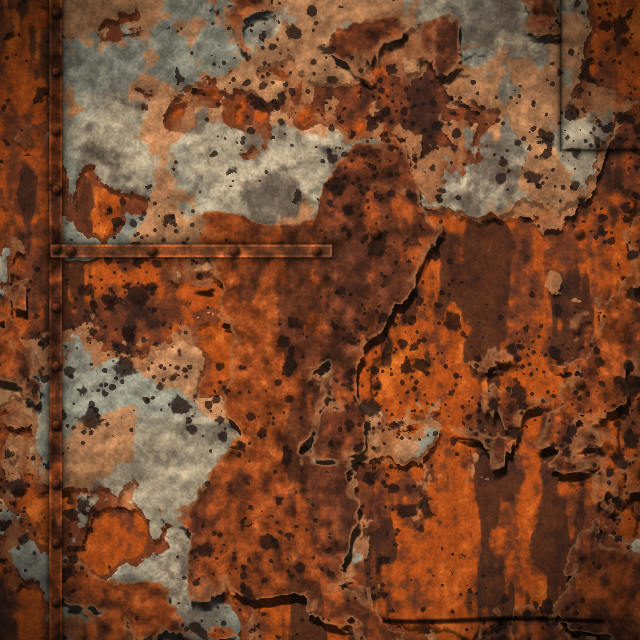
Write a Shadertoy shader that draws this texture.

```glsl
// Weathered steel wall: rusty plates, peeling grey paint, riveted straps and pits.
const vec3 SOOT = vec3(.13, .085, .07);
const vec3 DARK = vec3(.24, .145, .11);
const vec3 BROWN = vec3(.43, .22, .13);
const vec3 ORANGE = vec3(.65, .29, .10);
const vec3 BRIGHT = vec3(.80, .41, .15);
const vec3 TAN = vec3(.66, .44, .28);
const vec3 TAUPE = vec3(.42, .36, .30);
const vec3 PALE = vec3(.62, .56, .46);
const vec3 COOL = vec3(.47, .48, .43);
const vec2 TO_LIGHT = vec2(-.003, .011);
const float RIVET = .0068;
const float GRAIN = .3;

float hash(vec2 p) {
  vec3 q = fract(p.xyx * .1031);
  q += dot(q, q.yzx + 33.33);
  return fract((q.x + q.y) * q.z);
}
float noise(vec2 p) {
  vec2 i = floor(p), f = fract(p);
  f = f * f * (3. - 2. * f);
  return mix(mix(hash(i), hash(i + vec2(1, 0)), f.x),
             mix(hash(i + vec2(0, 1)), hash(i + vec2(1, 1)), f.x), f.y);
}
// Layered noise centred on zero
float fbm(vec2 p) {
  float sum = 0., amp = .45;
  for (int i = 0; i < 6; i++) {
    sum += amp * (noise(p) - .5);
    p = mat2(.8, .6, -.6, .8) * p * 2.03 + 17.3;
    amp *= .55;
  }
  return sum;
}
// Vertical run marks centred on zero
float streaks(vec2 p) {
  return .5 * noise(p * vec2(17, 2)) + .3 * noise(p * vec2(46, 5)) + .2 * noise(p * vec2(120, 16)) - .5;
}
// Cellular noise: distance to the nearest point, cell id
vec2 cells(vec2 p) {
  vec2 best = vec2(9, 0);
  for (int i = 0; i < 9; i++) {
    vec2 c = floor(p) + vec2(i % 3, i / 3) - 1.;
    float d = length(c + vec2(hash(c), hash(c + 71.7)) - p);
    if (d < best.x) best = vec2(d, hash(c + 31.1));
  }
  return best;
}
vec2 sway(vec2 p) {
  return .012 * sin(p.yx * vec2(23, 19) + 2. * sin(p * vec2(31, 37)));
}
float zone(vec2 p, float x, float y, float w, float h) {
  vec2 s = 1. - smoothstep(-.04, .04, abs(p - vec2(x, y)) - vec2(w, h));
  return s.x * s.y;
}
float box(vec2 p, vec2 centre, vec2 size) {
  vec2 d = abs(p - centre) - size;
  return length(max(d, 0.)) + min(max(d.x, d.y), 0.);
}
// Paint thickness: zones of cover broken up by noise
float paintLevel(vec2 p) {
  vec2 q = p + sway(p);
  float cover = .58 * zone(q, .3, .82, .21, .22) + .38 * zone(q, .72, .85, .22, .18)
    + .4 * zone(q, .21, .26, .12, .27) + .32 * zone(q, .47, .46, .08, .13) - .22 * zone(q, .79, .34, .21, .32);
  return cover - .23 + 1.7 * fbm(q * 6.) + .5 * fbm(p * 28. + 9.);
}
// Thick rusted sheet with ragged ledges
float crustLevel(vec2 p) {
  vec2 q = p + sway(p);
  return .25 * zone(q, .45, .32, .14, .34) + .24 * zone(q, .58, .74, .06, .22) - .23 + 1.7 * fbm(q * 5. + 31.);
}
void strap(inout vec3 col, vec2 p, vec2 centre, vec2 size, vec3 metal) {
  float d = box(p, centre, size);
  col *= 1. - .6 * exp(-max(d, 0.) * 130.);
  metal *= .85 + .35 * smoothstep(-.005, -.002, d);
  col = mix(col, metal, 1. - smoothstep(-.001, .001, d));
}
void rivet(inout vec3 col, vec2 p, float x, float y) {
  vec2 v = (p - vec2(x, y)) / RIVET;
  col *= .35 + .65 * smoothstep(.8, 1.7, length(v - vec2(.2, -.35)));
  vec3 dome = BROWN * (.72 + .6 * dot(v, vec2(-.5, .7)));
  col = mix(col, dome, 1. - smoothstep(.75, 1.1, length(v)));
}
void mainImage(out vec4 fragColor, in vec2 fragCoord) {
  vec2 p = fragCoord / iResolution.xy;
  float broad = fbm(p * 5. + 3.), fine = fbm(p * 55.), run = streaks(p + .3 * sway(p));
  // Bare rust, hotter on the right-hand plate
  float edge = box(p, vec2(.785, .36), vec2(.205, .325)) + .12 * fbm(p * 9. + 5.);
  float plate = 1. - smoothstep(-.003, .003, edge);
  float heat = .42 + .17 * plate + 1.1 * broad + .65 * run + .55 * fine;
  vec3 rust = mix(DARK, BROWN, smoothstep(.2, .42, heat));
  rust = mix(rust, ORANGE, smoothstep(.42, .6, heat));
  rust = mix(rust, BRIGHT, smoothstep(.66, .95, heat));
  float stain = streaks(p + 4.) + .9 * fbm(p * 13. + 8.);
  rust = mix(rust, DARK, .8 * smoothstep(.08, .18, stain));
  vec3 col = rust * (1. - .65 * plate * smoothstep(-.014, 0., edge) * smoothstep(-.1, .05, broad));
  // Primer and paint with cast shadows and lit edges
  float level = paintLevel(p), above = paintLevel(p + TO_LIGHT);
  float primer = smoothstep(-.07, -.04, level), paint = smoothstep(.05, .08, level);
  float curl = smoothstep(-.08, .12, fbm(p * 8. + 50.));
  col *= 1. - .65 * curl * (1. - primer) * smoothstep(-.06, .02, above);
  col = mix(col, mix(TAN, BROWN, smoothstep(-.05, .15, broad + .5 * run)), .85 * primer);
  float tone = fbm(p * 9. + 20.) + .35 * run + .4 * fine;
  vec3 coat = mix(TAUPE, PALE, smoothstep(-.12, .1, tone));
  coat = mix(coat, COOL, .7 * smoothstep(-.08, .08, fbm(p * 4. + 60.) + .1 - .2 * p.x));
  coat = mix(coat, TAN, .85 * smoothstep(.06, .1, fbm(p * 7. + 80.) + .2 * run));
  col *= 1. - .35 * (1. - paint) * primer * smoothstep(.05, .12, above);
  col = mix(col, coat, paint) * (1. + .22 * paint * clamp((level - above) * 6., -1., 1.));
  // Lifted crust
  float crust = crustLevel(p), onCrust = smoothstep(0., .025, crust);
  col *= 1. - .75 * (1. - onCrust) * smoothstep(0., .04, crustLevel(p + 1.4 * TO_LIGHT));
  vec3 sheet = mix(rust, BROWN, .45) * (.95 + .9 * fine);
  col = mix(col, mix(TAN, sheet, .4 + .6 * smoothstep(.02, .07, crust)), onCrust);
  // Clustered pits of three sizes
  float cluster = fbm(p * 5. + 90.);
  for (float i = 0.; i < 3.; i++) {
    vec2 c = cells(p * 20. * pow(2.1, i) + 7. * i);
    float radius = .12 + .3 * fract(c.y * 37.);
    float pit = 1. - smoothstep(radius * .6, radius, c.x + .7 * fine);
    col = mix(col, SOOT, .75 * pit * step(.86 - 1.4 * cluster, c.y));
  }
  // Corner plate, seam, straps and rivets
  col *= 1. - .7 * exp(-250. * abs(box(p, vec2(1), vec2(.124, .235))));
  col *= .25 + .75 * smoothstep(0., .005, box(p + .2 * sway(p), vec2(.77, .031), vec2(.17, .001)));
  vec3 metal = mix(BROWN, rust, .5) * (.9 + 1.2 * fine);
  strap(col, p, vec2(.087, .5), vec2(.01, .6), metal * .85);
  strap(col, p, vec2(.299, .608), vec2(.22, .01), mix(metal, TAN, .25));
  for (float i = 0.; i < 11.; i++) rivet(col, p, .088, .06 + .092 * i);
  for (float i = 0.; i < 4.; i++) {
    rivet(col, p, .11 + .128 * i, .608);
    rivet(col, p, .587 + .319 * mod(i, 2.), i < 2. ? .4 : .635);
  }
  // Grain and darkened corners
  col *= 1. + GRAIN * (.6 * noise(p * 330.) + .4 * noise(p * 150.) - .5) + .35 * fine;
  col *= 1.04 - .6 * smoothstep(.4, .75, length(p - .5));
  fragColor = vec4(clamp(col, 0., 1.), 1);
}
```
